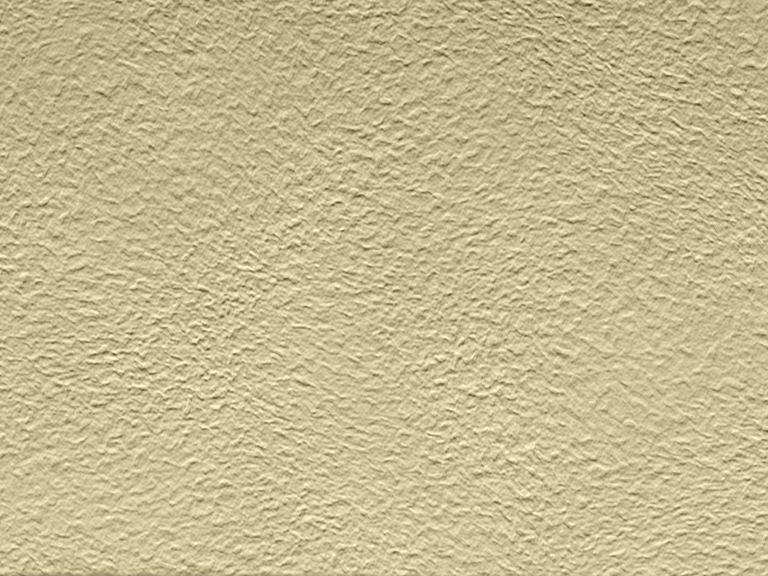
This texture is drawn by a WebGL 1 fragment shader. Its source:

```glsl
precision highp float;
// Rough cream stucco wall with trowel drag marks, lit from above.
uniform vec2 u_resolution;

vec2 gradientAt(vec2 cell) {
  vec3 q = fract(cell.xyx * vec3(0.1031, 0.1030, 0.0973));
  q += dot(q, q.yzx + 33.33);
  float angle = 6.2832 * fract((q.x + q.y) * q.z);
  return vec2(cos(angle), sin(angle));
}

// Gradient noise, roughly -0.7 to 0.7
float noise(vec2 p) {
  vec2 i = floor(p);
  vec2 f = p - i;
  vec2 u = f * f * f * (f * (f * 6.0 - 15.0) + 10.0);
  vec2 e = vec2(1.0, 0.0);
  float low = mix(dot(gradientAt(i), f), dot(gradientAt(i + e), f - e), u.x);
  float high = mix(dot(gradientAt(i + e.yx), f - e.yx),
                   dot(gradientAt(i + 1.0), f - 1.0), u.x);
  return mix(low, high, u.y);
}

vec2 rotate(vec2 p, float angle) {
  float c = cos(angle), s = sin(angle);
  return vec2(c * p.x + s * p.y, c * p.y - s * p.x);
}

// Narrow ridges dragged along one direction
float strokes(vec2 p, float angle) {
  return noise(rotate(p, angle) * vec2(34.0, 95.0) + 40.0);
}

float plasterHeight(vec2 p) {
  // Bend the surface so that strokes curve, then jumble the grains
  vec2 bent = p + 0.06 * vec2(noise(p * 2.6 + 7.0), noise(p * 2.6 + 19.0));
  vec2 jumbled = bent + 0.007 * vec2(noise(p * 34.0 + 5.0), noise(p * 34.0 + 61.0));
  float sweep = smoothstep(-0.25, 0.2, noise(p * 3.0 + 3.0) + 0.3 * (p.x + p.y - 1.0));
  float drag = mix(strokes(bent, 0.2), strokes(jumbled, -0.5), sweep);

  // Lumps, grains and fine sand
  float swells = noise(rotate(bent, -0.3) * vec2(24.0, 34.0) + 73.0);
  float lumps = noise(rotate(jumbled, -0.4) * vec2(52.0, 66.0));
  float grains = noise(rotate(jumbled, -0.25) * vec2(92.0, 118.0) + 11.0);
  float sand = noise(rotate(p, -0.9) * 185.0 + 23.0);
  float clumps = smoothstep(0.12, 0.34, lumps + 0.6 * grains);
  return 0.24 * drag + 0.25 * swells + 0.22 * lumps + 0.13 * clumps
       + 0.27 * grains + 0.16 * sand;
}

void main() {
  vec2 p = gl_FragCoord.xy / u_resolution.y;
  float across = gl_FragCoord.x / u_resolution.x;

  // Slope towards the light
  vec2 toLight = vec2(-0.17, 0.985);
  float relief = plasterHeight(p - toLight * 0.002) - plasterHeight(p + toLight * 0.002);

  // Coarser and smoother worked areas
  float roughness = 0.59 + 0.24 * noise(p * 4.0 + 51.0) + 0.06 * p.y;
  float shade = relief * roughness;
  shade -= 0.8 * shade * shade;

  // Broad light falloff and faint blotches
  float glow = 0.042 - 0.08 * p.y * p.y + 0.01 * sin(3.1416 * across);
  glow += 0.02 * noise(p * 5.0 + 31.0);

  // Dark lower rim, strongest at the left
  float rim = 1.0 - smoothstep(0.0, 0.01, p.y + 0.008 * across + 0.004 * noise(p * 30.0));

  vec3 cream = vec3(0.765, 0.713, 0.552);
  vec3 color = cream + shade + glow;
  color = mix(color, vec3(0.46, 0.39, 0.26), 0.5 * rim);
  gl_FragColor = vec4(clamp(color, 0.0, 1.0), 1.0);
}
```
